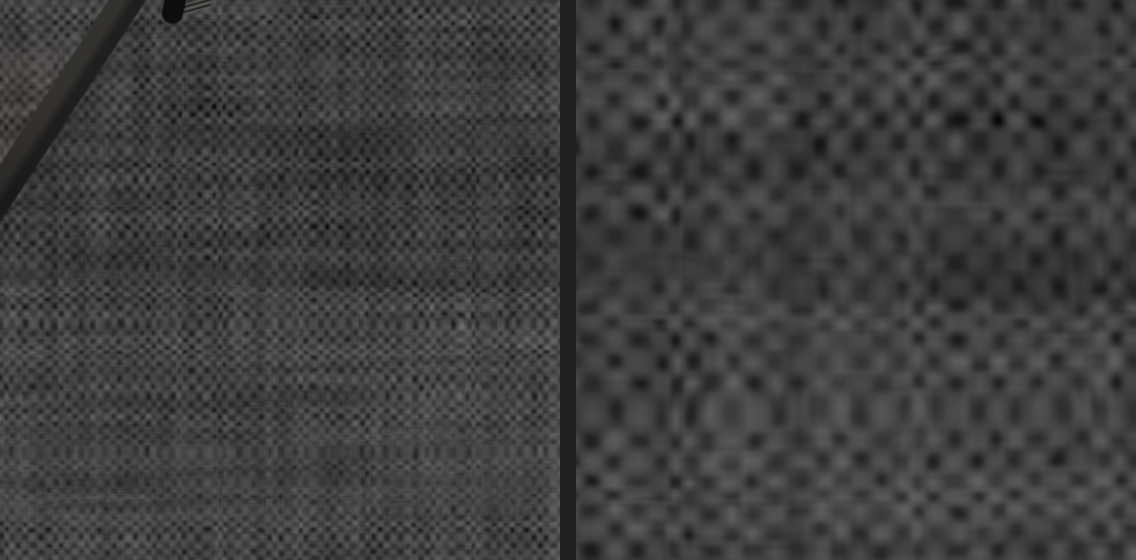
Left, the full canvas; right, a detail of the centre.
Reproduce this texture procedurally as a Shadertoy shader.

```glsl
// Charcoal woven carpet tiles: a staggered plain weave of 84 by 78 threads,
// built from crossed cosines with noise for slubs, worn rows and fine fibres.
// Soft tile seams divide it; a slanted bar and a caster cover the top left.

const float PI = 3.14159265;
const vec2 THREADS = vec2(84.0, 78.0);      // weave cells across and down
const vec3 YARN_TINT = vec3(1.01, 0.995, 0.995);
const float UPPER_TONE = 0.236;
const float LOWER_TONE = 0.271;
const float WEAVE_DEPTH = 0.070;
const float THREAD_VARIATION = 0.055;
const float FIBRE_DEPTH = 0.036;
const float SEAM_Y = 0.486;
const vec2 SEAM_X = vec2(0.868, 0.978);
const vec2 BAR_NORMAL = vec2(0.835, -0.55);
const float BAR_OFFSET = -0.360;
const float BAR_HALF_WIDTH = 0.028;
const vec3 BAR_DARK = vec3(0.125, 0.122, 0.12);
const vec3 BAR_LIT = vec3(0.205, 0.195, 0.185);
const vec3 CASTER_BLACK = vec3(0.05);
const vec3 METAL = vec3(0.36, 0.36, 0.34);

float hash(vec2 p) {
    return fract(sin(dot(p, vec2(127.1, 311.7))) * 43758.5453);
}

float noise(vec2 p) {
    vec2 i = floor(p), f = fract(p);
    f = f * f * (3.0 - 2.0 * f);
    return mix(mix(hash(i), hash(i + vec2(1, 0)), f.x),
               mix(hash(i + vec2(0, 1)), hash(i + vec2(1, 1)), f.x), f.y);
}

float capsule(vec2 p, vec2 a, vec2 b, float radius) {
    vec2 d = b - a;
    return length(p - a - d * clamp(dot(p - a, d) / dot(d, d), 0.0, 1.0)) - radius;
}

// Brightness offset of the cloth around its mean tone
float weave(vec2 uv) {
    vec2 g = uv * THREADS;
    // Threads vary in width and wander a little
    g.x += 0.7 * (noise(vec2(g.x * 0.5, 4.0)) - 0.5) + 0.4 * (noise(g * 0.4) - 0.5);
    g.y += 0.9 * (noise(vec2(8.0, g.y * 0.5)) - 0.5) + 0.4 * (noise(g * 0.4 + 50.0) - 0.5);

    // Raised knots and hollows on a staggered grid
    float knot = cos(PI * g.x) * cos(PI * g.y);
    knot = knot > 0.0 ? 0.8 * knot : 1.2 * knot;

    // Contrast differs by row, by column and in patches along the rows
    float rowWear = noise(vec2(3.7, g.y * 0.5));
    float columnWear = noise(vec2(g.x * 0.6, 9.2));
    float patchWear = noise(g * vec2(0.15, 0.45) + 20.0);
    float contrast = 0.05 + 0.85 * rowWear + 0.3 * columnWear + 0.6 * patchWear;
    float knotShade = 0.5 + noise(g + 80.0);

    // Uneven yarns and thin fibres in both directions
    float yarns = 1.1 * noise(vec2(g.x * 0.9, g.y * 0.06 + 31.0))
                + 1.3 * noise(vec2(g.x * 0.06 + 63.0, g.y * 0.8)) - 1.2;
    float fibres = noise(g * vec2(3.0, 0.6)) + noise(g * vec2(0.5, 3.5) + 40.0) - 1.0;

    return WEAVE_DEPTH * contrast * knot * knotShade
         + THREAD_VARIATION * yarns + FIBRE_DEPTH * fibres;
}

// Mean tone of the tiles, with seams and slow light changes
float tileTone(vec2 uv) {
    float wave = 0.004 * (noise(uv * vec2(25.0, 3.0)) - 0.5);
    float upper = smoothstep(-0.010, 0.010, uv.y + wave - SEAM_Y);
    float tone = mix(LOWER_TONE, UPPER_TONE, upper);
    tone += 0.022 * upper * smoothstep(0.75, 1.0, uv.y);
    tone -= 0.012 * smoothstep(0.035, 0.005, abs(uv.y - SEAM_Y - 0.02));
    tone -= 0.010 * smoothstep(SEAM_X.x - 0.008, SEAM_X.x + 0.012, uv.x);
    tone += 0.030 * smoothstep(SEAM_X.y - 0.008, SEAM_X.y + 0.008, uv.x);
    tone -= 0.008 * smoothstep(0.2, 0.0, uv.y);
    return tone + 0.012 * (noise(uv * 5.0 + 7.0) - 0.5);
}

void mainImage(out vec4 fragColor, in vec2 fragCoord) {
    vec2 uv = fragCoord / iResolution.xy;
    float edge = 1.5 / min(iResolution.x, iResolution.y);
    vec3 color = YARN_TINT * (tileTone(uv) + weave(uv));

    // Bar: warm glow beyond it, soft shadow beside it, lit face
    float across = dot(uv, BAR_NORMAL) - BAR_OFFSET;
    float beyond = smoothstep(0.0, -0.06, across) * smoothstep(1.0, 0.75, uv.y);
    color += vec3(0.05, 0.035, 0.02) * beyond;
    color *= 1.0 - 0.10 * smoothstep(0.09, BAR_HALF_WIDTH, across)
                        * step(0.0, across);
    vec3 bar = mix(BAR_LIT, BAR_DARK, smoothstep(-0.008, 0.014, across));
    bar *= 0.8 + 0.2 * smoothstep(0.6, 0.85, uv.y);
    color = mix(color, bar, smoothstep(edge, -edge, abs(across) - BAR_HALF_WIDTH));

    // Caster with a ribbed metal stub
    float stub = capsule(uv, vec2(0.325, 0.982), vec2(0.368, 0.994), 0.009);
    float ribs = 0.7 + 0.3 * sin(700.0 * (uv.y - 0.28 * uv.x));
    color = mix(color, METAL * ribs, smoothstep(edge, -edge, stub));
    float caster = capsule(uv, vec2(0.308, 0.977), vec2(0.318, 1.02), 0.019);
    color = mix(color, CASTER_BLACK, smoothstep(edge, -edge, caster));

    fragColor = vec4(clamp(color, 0.0, 1.0), 1.0);
}
```
